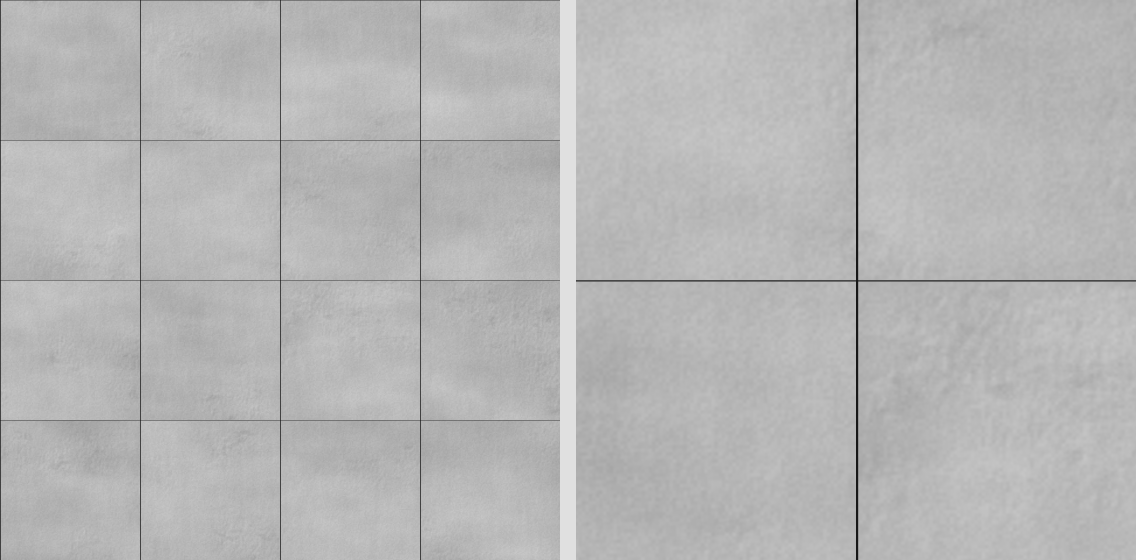
Left: the whole. Right: its middle third, enlarged.
This texture is drawn by a Shadertoy shader. Its source:

```glsl
float hash(vec2 p) {
    vec3 q = fract(p.xyx * vec3(0.1031, 0.1030, 0.0973));
    q += dot(q, q.yzx + 33.33);
    return fract((q.x + q.y) * q.z);
}

float valueNoise(vec2 p) {
    vec2 cell = floor(p);
    vec2 f = fract(p);
    f = f * f * (3.0 - 2.0 * f);
    float low = mix(hash(cell), hash(cell + vec2(1.0, 0.0)), f.x);
    float high = mix(hash(cell + vec2(0.0, 1.0)), hash(cell + 1.0), f.x);
    return mix(low, high, f.y);
}

// Layered noise, centred on zero
float fbm(vec2 p) {
    float sum = 0.0, amplitude = 0.5;
    for (int i = 0; i < 5; i++) {
        sum += amplitude * (valueNoise(p) - 0.5);
        p = mat2(1.6, 1.2, -1.2, 1.6) * p + 17.3;
        amplitude *= 0.5;
    }
    return sum;
}

// Small bumps lit from the upper left
float relief(vec2 p) {
    vec2 toLight = vec2(-0.35, 0.3);
    return valueNoise(p) - valueNoise(p + toLight);
}

float concrete(vec2 local, vec2 tile) {
    vec2 seed = 40.0 * vec2(hash(tile + 3.1), hash(tile + 8.7));
    vec2 p = local + seed;
    float tone = 0.714 + 0.03 * (hash(tile + 5.5) - 0.5);

    // Broad clouds, horizontal smears and faint vertical streaks
    tone += 0.14 * fbm(p * vec2(1.5, 2.6));
    tone += 0.05 * fbm(p * vec2(2.0, 7.0) + 9.0);
    tone += 0.03 * fbm(p * vec2(34.0, 7.0) + 4.0);

    // Worn patches with stains and pits
    float worn = smoothstep(0.0, 0.24, fbm(p * vec2(2.2, 3.0) + 21.0));
    float stain = smoothstep(0.06, 0.28, fbm(p * vec2(12.0, 20.0) + 30.0));
    tone -= 0.035 * worn * stain;
    tone += (0.01 + 0.045 * worn) * relief(p * vec2(60.0, 45.0));

    // Fine grain
    tone += 0.03 * (valueNoise(p * 120.0) - 0.5);
    tone += 0.02 * relief(p * 80.0 + 11.0);

    // Slightly darker rim
    vec2 rim = min(local, 1.0 - local);
    return tone - 0.012 * exp(-min(rim.x, rim.y) * 24.0);
}

void mainImage(out vec4 fragColor, in vec2 fragCoord) {
    float tileCount = 4.0;
    vec2 grid = fragCoord / iResolution.xy * tileCount;
    vec2 pixel = tileCount / iResolution.xy;
    float tone = concrete(fract(grid), floor(grid));

    // Thin joints along the left and top of each tile, the level ones fainter
    vec2 halfWidth = vec2(0.0026, 0.0020);
    vec2 fromJoint = grid + vec2(-halfWidth.x, halfWidth.y);
    vec2 jointDistance = abs(fromJoint - round(fromJoint));
    vec2 reach = min(halfWidth, pixel * 0.5);
    vec2 joint = clamp((halfWidth + pixel * 0.5 - jointDistance) / pixel, 0.0, 1.0);
    joint = min(joint, 2.0 * max(halfWidth, reach) / pixel);
    tone = mix(tone, 0.28, joint.y);
    tone = mix(tone, 0.09, joint.x);

    fragColor = vec4(vec3(tone), 1.0);
}
```
